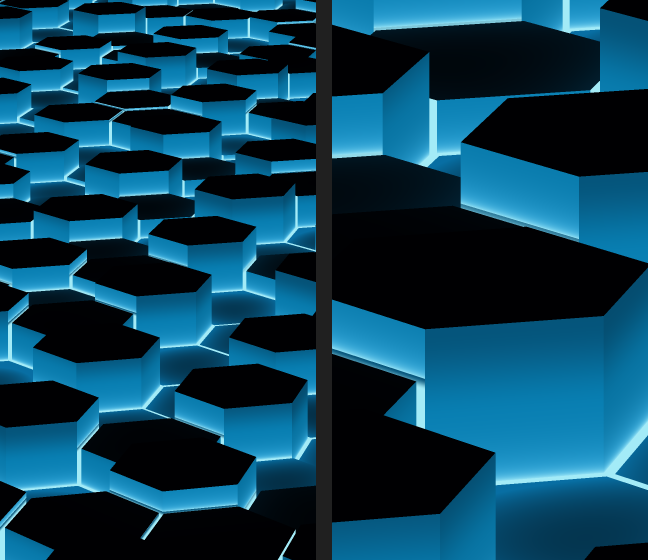
Left: the whole. Right: its middle third, enlarged.
A WebGL 1 fragment shader for this background:

```glsl
precision highp float;
// A field of hexagonal prisms with black tops and blue glowing walls,
// seen from above through a long shifted lens. Each ray walks the hexagon
// lattice cell by cell until it meets a top, a wall or a lit gap.

uniform vec2 u_resolution;

const vec3 WHITE_GLOW = vec3(0.64, 0.92, 0.97);
const vec3 LIGHT_BLUE = vec3(0.22, 0.68, 0.88);
const vec3 BLUE = vec3(0.02, 0.48, 0.68);
const vec3 DEEP_BLUE = vec3(0.02, 0.33, 0.48);
const float APOTHEM = 0.8660254;
const float HALF_GAP = 0.031;

float hash(vec2 p) {
  vec3 q = fract(p.xyx * 0.1031);
  q += dot(q, q.yzx + 33.33);
  return fract((q.x + q.y) * q.z);
}

// Centre of the unit hexagon that holds p
vec2 hexCenter(vec2 p) {
  vec2 s = vec2(3.0, 2.0 * APOTHEM);
  vec2 a = floor(p / s + 0.5) * s;
  vec2 b = (floor(p / s) + 0.5) * s;
  return dot(p - a, p - a) < dot(p - b, p - b) ? a : b;
}

// Every third cell is a tall prism, the others are low or middling
float prismHeight(vec2 center) {
  vec2 id = floor(center / vec2(1.5, APOTHEM) + 0.5);
  float r = hash(id + 17.0);
  bool tall = mod(id.y + 0.5, 3.0) < 1.0;
  return tall ? 0.84 - 0.36 * r * r : 0.03 * r + 0.55 * smoothstep(0.45, 0.95, r);
}

// Components of v along the three face normals
vec3 faceAxes(vec2 v) {
  return vec3(dot(v, vec2(APOTHEM, 0.5)), v.y, dot(v, vec2(APOTHEM, -0.5)));
}

// Wall light rises from the gap around the neighbour in front
vec3 wallColor(float y, float neighbour, float facing) {
  float d = y - neighbour;
  vec3 wall = mix(BLUE, DEEP_BLUE, smoothstep(0.35, 0.8, max(d, 0.0)));
  wall *= 0.88 + 0.13 * facing;
  if (d < 0.0) {
    float lit = mix(1.0, smoothstep(0.0, 0.06, -d), smoothstep(0.2, 0.6, neighbour));
    return mix(DEEP_BLUE, WHITE_GLOW, lit);
  }
  wall = mix(wall, LIGHT_BLUE, exp(-7.0 * d));
  return mix(wall, WHITE_GLOW, 0.85 * exp(-45.0 * d));
}

// Tops are black, low ones reflect any taller wall beside them
vec3 topColor(vec2 q, vec2 center, float h) {
  float glow = 0.0;
  for (int i = 0; i < 6; i++) {
    float angle = radians(30.0 + 60.0 * float(i));
    vec2 n = vec2(cos(angle), sin(angle));
    float rise = prismHeight(center + n * 2.0 * APOTHEM) - h;
    glow += smoothstep(0.1, 0.7, rise) * exp(-2.5 * (APOTHEM - dot(q, n)));
  }
  glow *= 1.0 - 0.85 * smoothstep(0.1, 0.5, h);
  vec3 base = mix(vec3(0.008, 0.07, 0.11), vec3(0.0, 0.0, 0.008), smoothstep(0.0, 0.3, h));
  return base + DEEP_BLUE * min(glow, 1.1);
}

vec3 trace(vec2 p) {
  // Camera ray, started at the level of the highest tops
  vec3 dir = vec3(p.x, p.y - 1.276, 4.3) / 4.3;
  vec3 start = vec3(0.0, 12.28, 0.0) + dir * (11.42 / -dir.y);
  start.xz -= vec2(0.326, 30.71);
  mat2 turn = mat2(cos(0.24), -sin(0.24), sin(0.24), cos(0.24));
  start.xz = turn * start.xz;
  dir.xz = turn * dir.xz;

  vec3 b = faceAxes(dir.xz);
  vec3 side = sign(b);
  float t = 0.0;
  for (int i = 0; i < 20; i++) {
    vec2 center = hexCenter(start.xz + dir.xz * t);
    float h = prismHeight(center);
    vec3 a = faceAxes(start.xz - center);
    vec3 enter = (-side * (APOTHEM - HALF_GAP) - a) / b;
    vec3 leave = (side * (APOTHEM - HALF_GAP) - a) / b;
    float tNear = max(enter.x, max(enter.y, enter.z));
    float tFar = min(leave.x, min(leave.y, leave.z));
    if (tNear < tFar) {
      float y = start.y + dir.y * tNear;
      if (y < h) {
        vec2 n = -side.y * vec2(0.0, 1.0);
        if (enter.x >= tNear) n = -side.x * vec2(APOTHEM, 0.5);
        else if (enter.z >= tNear) n = -side.z * vec2(APOTHEM, -0.5);
        float neighbour = prismHeight(center + n * 2.0 * APOTHEM);
        return wallColor(y, neighbour, -dot(n, normalize(dir.xz)));
      }
      float tTop = (h - start.y) / dir.y;
      if (tTop < tFar) return topColor(start.xz + dir.xz * tTop - center, center, h);
    }
    // Step over the cell border
    vec3 border = (side * APOTHEM - a) / b;
    t = min(border.x, min(border.y, border.z)) + 0.001;
    if (start.y + dir.y * t < -0.2) return WHITE_GLOW;
  }
  return WHITE_GLOW;
}

void main() {
  // Average 3 x 3 rays for smooth edges
  vec3 color = vec3(0.0);
  for (int i = 0; i < 9; i++) {
    vec2 offset = (vec2(mod(float(i), 3.0), floor(float(i) / 3.0)) - 1.0) / 3.0;
    color += trace((gl_FragCoord.xy + offset - 0.5 * u_resolution) / u_resolution.y);
  }
  gl_FragColor = vec4(color / 9.0, 1.0);
}
```
